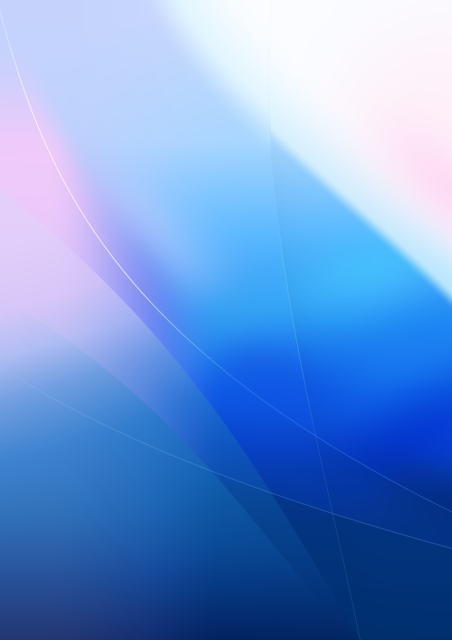
Write a Shadertoy shader that draws this background.

```glsl
// Abstract backdrop of translucent curved sheets, from white and pink to navy.
// Each sheet edge is a cubic curve x(depth); colour ramps fill the sheets,
// soft elliptical glows tint them and thin highlights trace the edges.

// Cubic through four x positions, evenly spaced over the depth span
float curveX(float depth, vec2 span, vec4 xs) {
    float s = clamp(3.0 * (depth - span.x) / (span.y - span.x), -1.0, 4.0);
    float a = s - 1.0, b = s - 2.0, c = s - 3.0;
    return dot(xs, vec4(-a * b * c / 6.0, s * b * c / 2.0, -s * a * c / 2.0, s * a * b / 6.0));
}

// Approximate signed distance in canvas heights, positive right of the curve
float curveDist(vec2 p, float aspect, vec2 span, vec4 xs) {
    const float STEP = 0.002;
    float x = curveX(p.y, span, xs);
    float slope = aspect * (curveX(p.y + STEP, span, xs) - x) / STEP;
    return aspect * (p.x - x) / sqrt(1.0 + slope * slope);
}

float edge(float d, float softness) {
    return smoothstep(-softness, softness, d);
}

float hairline(float d, float width) {
    return 1.0 - smoothstep(0.0, width, abs(d));
}

// Rotated gaussian ellipse, radii in canvas heights
float glow(vec2 p, float aspect, vec2 center, vec2 radii, float angle) {
    vec2 q = (p - center) * vec2(aspect, 1.0);
    float c = cos(angle), s = sin(angle);
    q = vec2(c * q.x + s * q.y, c * q.y - s * q.x) / radii;
    return exp(-dot(q, q));
}

// Linear step of a colour ramp
vec3 rampTo(vec3 color, vec3 next, float from, float to, float v) {
    return mix(color, next, clamp((v - from) / (to - from), 0.0, 1.0));
}

vec3 skyRamp(float v) {
    vec3 c = vec3(0.78, 0.85, 0.99);
    c = rampTo(c, vec3(0.66, 0.84, 1.00), 0.03, 0.22, v);
    c = rampTo(c, vec3(0.35, 0.72, 1.00), 0.22, 0.37, v);
    c = rampTo(c, vec3(0.14, 0.57, 0.96), 0.37, 0.50, v);
    c = rampTo(c, vec3(0.05, 0.36, 0.90), 0.50, 0.61, v);
    c = rampTo(c, vec3(0.03, 0.26, 0.82), 0.61, 0.70, v);
    c = rampTo(c, vec3(0.01, 0.20, 0.56), 0.70, 0.82, v);
    return rampTo(c, vec3(0.00, 0.16, 0.40), 0.82, 1.00, v);
}

vec3 panelRamp(float v) {
    vec3 c = vec3(0.88, 0.82, 0.98);
    c = rampTo(c, vec3(0.83, 0.78, 0.97), 0.38, 0.49, v);
    c = rampTo(c, vec3(0.67, 0.74, 0.95), 0.49, 0.56, v);
    c = rampTo(c, vec3(0.40, 0.61, 0.87), 0.56, 0.63, v);
    c = rampTo(c, vec3(0.15, 0.48, 0.79), 0.63, 0.72, v);
    c = rampTo(c, vec3(0.07, 0.39, 0.69), 0.72, 0.81, v);
    c = rampTo(c, vec3(0.03, 0.25, 0.55), 0.81, 0.90, v);
    return rampTo(c, vec3(0.01, 0.12, 0.36), 0.90, 1.00, v);
}

void mainImage(out vec4 fragColor, in vec2 fragCoord) {
    vec2 p = fragCoord / iResolution.xy;
    p.y = 1.0 - p.y; // depth below the top edge
    float aspect = iResolution.x / iResolution.y;
    float aa = 1.0 / iResolution.y;
    float lineWidth = max(0.0018, aa);

    // Sheet edges
    float arc = curveDist(p, aspect, vec2(0.0, 0.8), vec4(-0.007, 0.129, 0.421, 1.0));
    float panel = curveDist(p, aspect, vec2(0.297, 1.0), vec4(0.0, 0.352, 0.596, 0.797));
    float inner = curveDist(p, aspect, vec2(0.462, 1.0), vec4(0.0, 0.338, 0.57, 0.786));
    float sweep = curveDist(p, aspect, vec2(0.573, 0.857), vec4(0.0, 0.242, 0.568, 1.0));
    float mast = curveDist(p, aspect, vec2(0.0, 1.0), vec4(0.601, 0.613, 0.694, 0.797));
    float band = curveDist(p, aspect, vec2(0.0, 0.469), vec4(0.36, 0.526, 0.76, 1.0));

    // Blue field with a lavender wash and soft glows
    vec3 color = skyRamp(p.y);
    float wash = (1.0 - smoothstep(0.1, 0.55, p.x)) * (1.0 - smoothstep(0.2, 0.42, p.y));
    color = mix(color, vec3(0.77, 0.82, 0.99), 0.75 * wash);
    color = mix(color, vec3(0.74, 0.80, 0.99), 0.75 * glow(p, aspect, vec2(0.27, 0.33), vec2(0.18, 0.065), 0.72));
    color = mix(color, vec3(0.20, 0.66, 0.94), 0.6 * glow(p, aspect, vec2(0.51, 0.50), vec2(0.10, 0.05), -0.5));
    color = mix(color, vec3(0.27, 0.77, 0.99), 0.7 * glow(p, aspect, vec2(0.82, 0.42), vec2(0.13, 0.06), -0.3));
    color = mix(color, vec3(0.10, 0.50, 0.95), 0.6 * glow(p, aspect, vec2(0.92, 0.54), vec2(0.12, 0.05), -0.6));
    color = mix(color, vec3(0.06, 0.32, 0.89), 0.6 * glow(p, aspect, vec2(0.60, 0.60), vec2(0.11, 0.06), 0.5));
    color = mix(color, vec3(0.01, 0.20, 0.82), 0.7 * glow(p, aspect, vec2(0.91, 0.69), vec2(0.13, 0.05), -0.5));
    color = mix(color, vec3(0.01, 0.15, 0.45), 0.6 * glow(p, aspect, vec2(1.0, 0.79), vec2(0.15, 0.05), 0.4));
    color = mix(vec3(0.02, 0.22, 0.52), color, 1.0 - 0.3 * edge(-arc, aa) * smoothstep(0.6, 0.8, p.y));
    color = mix(vec3(0.00, 0.20, 0.42), color, 1.0 - 0.35 * edge(-sweep, aa) * smoothstep(0.7, 0.8, p.y));

    // Pink to violet light along the arc
    vec3 blush = mix(vec3(0.96, 0.79, 0.98), vec3(0.43, 0.50, 0.94), smoothstep(0.1, 0.4, p.x));
    float spill = max(arc, 0.0) / mix(0.025, 0.065, smoothstep(0.1, 0.45, p.y));
    float blushAmount = exp(-spill * spill) * (1.0 - smoothstep(0.3, 0.5, p.x));
    color = mix(color, blush, 0.9 * blushAmount * smoothstep(0.05, 0.25, p.y));

    // White band with a pink corner light
    float rightOfMast = edge(mast, 0.002);
    vec3 rim = mix(vec3(0.88, 0.96, 1.0), vec3(0.70, 0.90, 1.0), smoothstep(0.1, 0.47, p.y));
    vec3 white = mix(rim, vec3(0.98, 0.99, 1.0), smoothstep(0.0, 0.12, band));
    white = mix(white, vec3(1.0, 0.93, 0.97), 0.8 * glow(p, aspect, vec2(0.97, 0.18), vec2(0.14, 0.15), 0.0));
    white = mix(white, vec3(0.99, 0.82, 0.95), 0.7 * glow(p, aspect, vec2(1.0, 0.30), vec2(0.13, 0.055), 0.75));
    color = mix(color, white, edge(band, mix(0.032, 0.012, rightOfMast)));

    // Translucent lower left panels
    float lean = 0.22 * (1.0 - smoothstep(0.6, 0.9, p.y));
    vec3 lower = panelRamp(p.y + lean * p.x);
    vec3 upper = mix(lower, color, mix(0.3, 0.6, smoothstep(0.5, 0.8, p.y)));
    lower = mix(lower, upper, 0.25 + 0.4 * smoothstep(0.35, 0.8, p.x));
    color = mix(upper, color, edge(panel, aa));
    color = mix(lower, color, edge(inner, aa));

    // Fold shade and edge highlights
    color *= 1.0 - 0.03 * rightOfMast * exp(-max(mast, 0.0) / 0.03) * smoothstep(0.15, 0.3, p.y);
    float mastLight = mix(0.22, 0.06, smoothstep(0.5, 0.7, p.y)) * smoothstep(0.1, 0.35, p.y);
    color = mix(color, vec3(0.45, 0.82, 1.0), (mastLight + 0.04) * hairline(mast, lineWidth));
    float arcLight = mix(0.6, 0.2, smoothstep(0.4, 0.65, p.y)) * mix(0.4, 1.0, smoothstep(0.0, 0.2, p.y));
    vec3 arcTint = mix(vec3(1.0), vec3(0.35, 0.75, 1.0), smoothstep(0.45, 0.6, p.y));
    color = mix(color, arcTint, arcLight * hairline(arc, lineWidth));
    color = mix(color, vec3(0.55, 0.80, 1.0), 0.18 * hairline(sweep, lineWidth));
    fragColor = vec4(clamp(color, 0.0, 1.0), 1.0);
}
```
